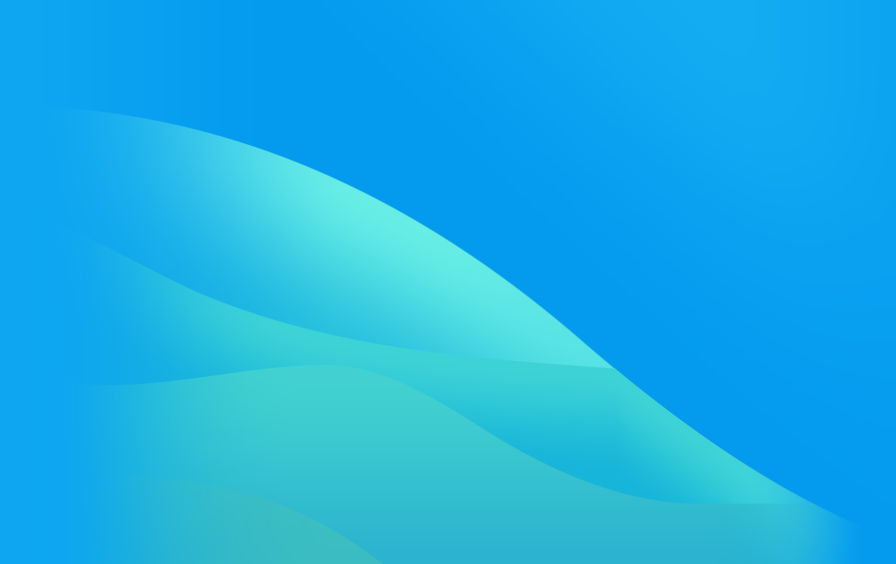
This background is drawn by a Shadertoy shader. Its source:

```glsl
#define SKY_DEEP   vec3(0.015, 0.608, 0.935)
#define SKY_LIGHT  vec3(0.075, 0.675, 0.950)
#define CREST_TOP  vec3(0.400, 0.930, 0.900)
#define CREST_LOW  vec3(0.150, 0.750, 0.870)
#define BAND_TOP   vec3(0.240, 0.825, 0.840)
#define BAND_LOW   vec3(0.090, 0.710, 0.850)
#define SWELL_TOP  vec3(0.260, 0.820, 0.815)
#define SWELL_LOW  vec3(0.165, 0.695, 0.810)
#define HILL_COLOR vec3(0.240, 0.745, 0.750)
#define FADE_LEFT  0.05
#define FADE_RIGHT 0.97

// Cubic between two knots, each given as (x, height, slope)
float hermite(float x, vec3 a, vec3 b) {
    float span = b.x - a.x;
    float t = clamp((x - a.x) / span, 0.0, 1.0);
    float s = 1.0 - t;
    return s * s * (1.0 + 2.0 * t) * a.y + t * t * (3.0 - 2.0 * t) * b.y
         + span * t * s * (s * a.z - t * b.z);
}

float crestHeight(float x) {
    vec3 knot = vec3(0.65, 0.395, -1.38);
    return x < knot.x ? hermite(x, vec3(0.0, 0.813, 0.0), knot)
                      : hermite(x, knot, vec3(1.0, 0.044, -0.55));
}

float bandHeight(float x) {
    vec3 knot = vec3(0.24, 0.469, -0.62);
    return x < knot.x ? hermite(x, vec3(0.05, 0.608, -0.5), knot)
                      : hermite(x, knot, vec3(0.70, 0.345, -0.12));
}

float swellHeight(float x) {
    vec3 peak = vec3(0.365, 0.353, 0.0);
    vec3 slope = vec3(0.534, 0.245, -1.02);
    if (x < 0.12) return hermite(x, vec3(0.0, 0.335, 0.0), vec3(0.12, 0.317, 0.0));
    if (x < peak.x) return hermite(x, vec3(0.12, 0.317, 0.0), peak);
    return x < slope.x ? hermite(x, peak, slope)
                       : hermite(x, slope, vec3(0.78, 0.107, 0.0));
}

float hillHeight(float x) {
    return hermite(x, vec3(0.10, 0.158, 0.0), vec3(0.45, -0.03, -1.4));
}

// Smooth coverage of the area below a curve
float below(float depth) {
    float w = 0.7 * fwidth(depth);
    return smoothstep(-w, w, depth);
}

vec3 sky(vec2 p) {
    float diagonal = dot(p - vec2(0.33, 1.0), normalize(vec2(0.80, 0.52)));
    float glow = smoothstep(-0.02, 0.40, diagonal);
    glow *= 1.0 - 0.55 * smoothstep(0.80, 1.05, p.x);
    glow *= mix(0.45, 1.0, smoothstep(0.1, 0.9, p.y));
    float leftGlow = 0.65 * (1.0 - smoothstep(0.0, 0.32, p.x));
    return mix(SKY_DEEP, SKY_LIGHT, max(glow, leftGlow));
}

void mainImage(out vec4 fragColor, in vec2 fragCoord) {
    vec2 p = fragCoord / iResolution.xy;
    vec3 color = sky(p);

    // Depth below each curve; lower layers stay inside the crest
    float crest = crestHeight(p.x) - p.y;
    float band = min(bandHeight(p.x) - p.y, crest);
    float swell = min(swellHeight(p.x) - p.y, crest);
    float hill = hillHeight(p.x) - p.y;

    // Layers dissolve into the sky toward both sides
    float right = 1.0 - smoothstep(0.78, FADE_RIGHT, p.x);
    float nearFade = smoothstep(FADE_LEFT, 0.33, p.x) * right;
    float crestFade = smoothstep(FADE_LEFT - 0.02, 0.40, p.x) * right;

    // Bright crest, strongest along its upper edge
    vec3 crestColor = mix(CREST_TOP, CREST_LOW, smoothstep(0.0, 0.32, crest));
    crestColor = mix(crestColor, CREST_LOW, 0.25 * smoothstep(0.46, 0.70, p.x));
    color = mix(color, crestColor, below(crest) * crestFade);

    // Teal band
    vec3 bandColor = mix(BAND_TOP, BAND_LOW, smoothstep(0.0, 0.19, band));
    color = mix(color, bandColor, below(band) * nearFade);

    // Broad swell in front
    vec3 swellColor = mix(SWELL_LOW, SWELL_TOP, smoothstep(-0.05, 0.36, p.y));
    color = mix(color, swellColor, below(swell) * nearFade);

    // Small hill at the lower left
    float hillFade = 0.85 * smoothstep(0.10, 0.38, p.x);
    color = mix(color, HILL_COLOR, below(hill) * hillFade);

    fragColor = vec4(color, 1.0);
}
```
